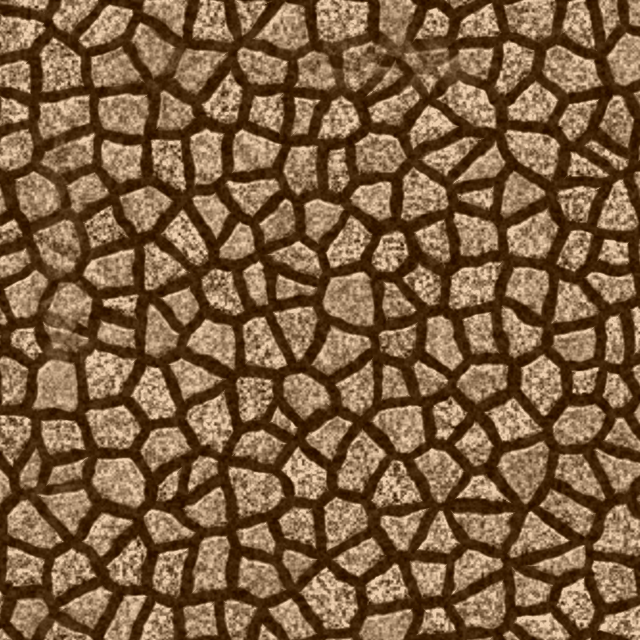
Write a WebGL 1 fragment shader that draws this texture.

```glsl
precision highp float;
// Irregular sandy stone chips set in dark brown grout, with faint blended seams.

#define CELLS 14.0         // stones across the canvas
#define JITTER 0.9         // irregularity of the stones
#define GROUT 0.126        // half width of the grout, in cells
#define SOFTNESS 0.04      // softness of the stone edges, in cells
#define GRAIN 175.0        // speckles across the canvas
#define STONE_TONE 0.74
#define GROUT_TONE 0.085
#define SEAM vec2(0.098, 0.905)
#define SEAM_WIDTH 0.033
#define DARK vec3(0.18, 0.07, -0.04)
#define LIGHT vec3(0.85, 0.73, 0.60)

uniform vec2 u_resolution;

float hash(vec2 p) {
  vec3 q = fract(vec3(p.xyx) * 0.1031);
  q += dot(q, q.yzx + 33.33);
  return fract((q.x + q.y) * q.z);
}

float noise(vec2 p) {
  vec2 i = floor(p);
  vec2 f = fract(p);
  f = f * f * (3.0 - 2.0 * f);
  float low = mix(hash(i), hash(i + vec2(1.0, 0.0)), f.x);
  float high = mix(hash(i + vec2(0.0, 1.0)), hash(i + vec2(1.0)), f.x);
  return mix(low, high, f.y);
}

vec2 seedPoint(vec2 cell) {
  vec2 random = vec2(hash(cell + 11.7), hash(cell + 57.3));
  return cell + 0.5 + JITTER * (random - 0.5);
}

// Distance to the nearest cell border (x), its outward normal (yz), cell id (w).
vec4 stoneCell(vec2 p) {
  vec2 base = floor(p);
  vec2 nearest = vec2(0.0);
  vec2 owner = base;
  float best = 100.0;
  for (int j = -2; j <= 2; j++) {
    for (int i = -2; i <= 2; i++) {
      vec2 cell = base + vec2(float(i), float(j));
      vec2 offset = seedPoint(cell) - p;
      float d = dot(offset, offset);
      if (d < best) {
        best = d;
        nearest = offset;
        owner = cell;
      }
    }
  }
  float border = 100.0;
  vec2 normal = vec2(0.0, 1.0);
  for (int j = -2; j <= 2; j++) {
    for (int i = -2; i <= 2; i++) {
      vec2 offset = seedPoint(owner + vec2(float(i), float(j))) - p;
      vec2 across = offset - nearest;
      if (dot(across, across) > 0.0001) {
        vec2 direction = normalize(across);
        float d = dot(0.5 * (nearest + offset), direction);
        if (d < border) {
          border = d;
          normal = direction;
        }
      }
    }
  }
  return vec4(border, normal, hash(owner + 91.1));
}

// Brightness of the paving from 0 (dark grout) to 1 (bright stone).
float pavingTone(vec2 uv) {
  vec2 p = uv * CELLS + 20.0;
  vec2 wobble = vec2(noise(p * 2.6), noise(p * 2.6 + 40.0)) - 0.5;
  vec4 cell = stoneCell(p + 0.12 * wobble);
  float rough = noise(uv * 95.0 + 3.0) - 0.5;
  float inside = cell.x - GROUT + 0.035 * rough;

  // Speckled stone faces, some smoother and some coarser
  float coarse = noise(uv * GRAIN + 7.0);
  float fine = noise(uv * GRAIN * 1.75 + 31.0);
  float speckle = 0.6 * coarse + 0.4 * fine - 0.5;
  float patchy = noise(uv * 32.0 + 60.0);
  float stone = STONE_TONE + 0.1 * (cell.w - 0.5) + 0.14 * (patchy - 0.5);
  stone += speckle * mix(0.85, 1.65, fract(cell.w * 7.3));

  // Light along the upper edges, shade along the lower ones
  float facing = dot(cell.yz, normalize(vec2(-0.2, 1.0)));
  float rim = 1.0 - smoothstep(0.03, 0.1, inside);
  stone += rim * (0.3 * max(facing, 0.0) + 0.14 * min(facing, 0.0));

  float grout = GROUT_TONE + 0.28 * speckle + 0.1 * rough;
  return mix(grout, stone, smoothstep(-SOFTNESS, SOFTNESS, inside));
}

void main() {
  vec2 uv = gl_FragCoord.xy / u_resolution;
  float tone = pavingTone(uv);

  // Patchy seams where two layouts overlap
  vec2 away = (uv - SEAM) / SEAM_WIDTH;
  vec2 band = exp(-away * away);
  float seam = max(band.x, band.y) * smoothstep(0.2, 0.65, noise(uv * 9.0 + 5.0));
  tone = mix(tone, pavingTone(uv + vec2(0.37, 0.53)), 0.5 * seam);

  vec3 color = mix(DARK, LIGHT, clamp(tone, -0.04, 1.12));
  gl_FragColor = vec4(clamp(color, 0.0, 1.0), 1.0);
}
```
